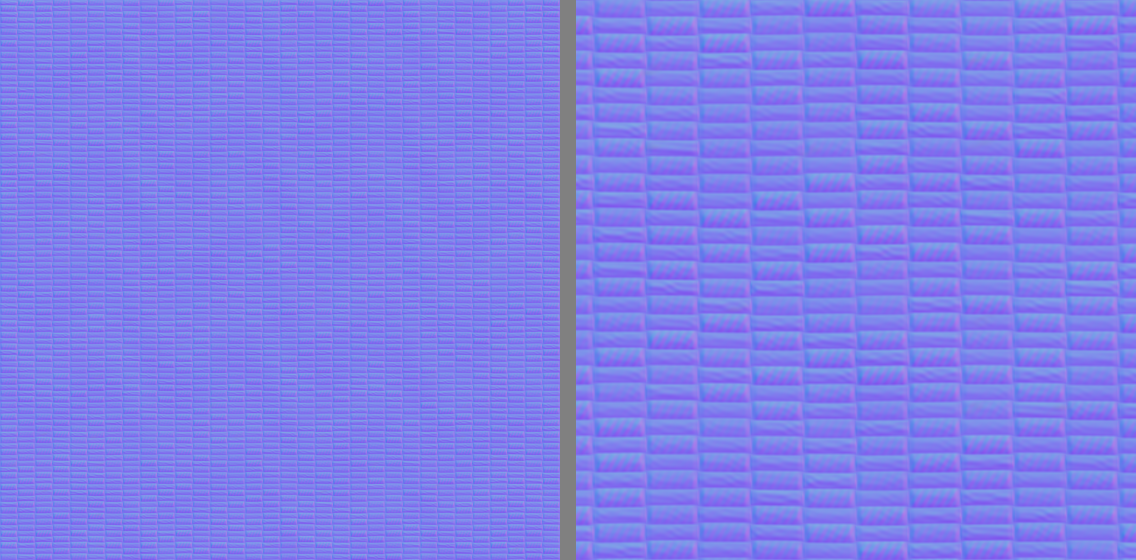
Left: the whole. Right: its middle third, enlarged.
This texture map is drawn by a Shadertoy shader. Its source:

```glsl
// Tangent-space normal map of a fine basket weave: 32 columns of 96 flat strands.
// A periodic height field of domed strands, twisted threads and wavy fibres is
// differentiated, encoded as colour and averaged over each pixel.

const float TAU = 6.2831853;
const float COLUMNS = 32.0;          // even, so the checker wraps
const float ROW_PAIRS = 48.0;        // one raised and one sunken strand each
const float ROWS = 2.0 * ROW_PAIRS;
const float RAISED_SHARE = 0.55;     // part of a pair taken by the raised strand
const float SEAM_WIDTH = 0.13;       // bevel, in columns
const float RAISED_END_DROP = 0.85;  // height lost at strand ends
const float SUNKEN_END_DROP = 0.45;
const float BASE_HEIGHT = 0.010;     // heights are in rows
const float RAISED_DOME = 0.076;
const float SUNKEN_DOME = 0.060;
const float TWIST_HEIGHT = 0.014;
const float TWISTS = 6.0;            // diagonal threads per raised strand
const float TWIST_SLANT = 1.1;
const float FIBRE_HEIGHT = 0.013;
const float SLOPE_STEP = 0.07;       // in rows
const float BROAD_TILT = 0.022;
const float FLECK_GRID = 20.0;
const float FLECK_CHANCE = 0.3;
const vec3 FLAT_COLOR = vec3(0.499, 0.498, 0.929);
const vec3 FLECK_COLOR = vec3(0.53, 0.50, 0.80);
const int SAMPLES = 3;               // per pixel side

float hash(vec2 p) {
    vec3 q = fract(vec3(p.xyx) * 0.1031);
    q += dot(q, q.yzx + 33.33);
    return fract((q.x + q.y) * q.z);
}

// Layered sines with whole frequencies, so they wrap at the canvas edges.
float fibres(vec2 uv) {
    float bend = 0.7 * sin(TAU * (23.0 * uv.x + 7.0 * uv.y))
               + 0.5 * sin(TAU * (41.0 * uv.x - 13.0 * uv.y));
    return 0.6 * sin(TAU * 151.0 * uv.y + 2.0 * bend)
         + 0.4 * sin(TAU * (37.0 * uv.x + 197.0 * uv.y) - 3.0 * bend);
}

float weaveHeight(vec2 uv) {
    // Slight drift of the strands
    uv.y += 0.0004 * sin(TAU * (5.0 * uv.x + 2.0 * uv.y));

    // Cell layout: neighbouring columns swap raised and sunken strands
    float across = uv.x * COLUMNS;
    float column = mod(floor(across), COLUMNS);
    float along = uv.y * ROW_PAIRS + 0.5 * mod(column, 2.0);
    float pair = mod(floor(along), ROW_PAIRS);
    float phase = fract(along);
    bool raised = phase < RAISED_SHARE;
    float x = fract(across);
    float y = raised ? phase / RAISED_SHARE
                     : (phase - RAISED_SHARE) / (1.0 - RAISED_SHARE);
    float wear = hash(vec2(column, pair + (raised ? 0.0 : 71.0)));

    // Strand profile: raised ends dip under the next column, sunken ones run on
    float seam = smoothstep(0.0, SEAM_WIDTH, min(x, 1.0 - x));
    float ends = 1.0 - (raised ? RAISED_END_DROP : SUNKEN_END_DROP) * (1.0 - seam);
    float dome = 4.0 * y * (1.0 - y);
    float height = BASE_HEIGHT
                 + dome * (raised ? RAISED_DOME : SUNKEN_DOME) * mix(0.8, 1.2, wear);

    // Twisted threads on raised strands, loose fibres mostly on sunken ones
    float twist = sin(TAU * (TWISTS * x - TWIST_SLANT * y + wear));
    float twistAmount = raised ? mix(0.35, 1.0, wear) : 0.1;
    float fibreAmount = raised ? 0.4 : mix(0.3, 1.2, wear);
    height += dome * TWIST_HEIGHT * twistAmount * twist;
    height += dome * FIBRE_HEIGHT * fibreAmount * fibres(uv);
    return ends * height;
}

// Downhill slope by central differences
vec2 weaveTilt(vec2 uv) {
    vec2 dx = vec2(SLOPE_STEP / ROWS, 0.0);
    vec2 dy = dx.yx;
    vec2 rise = vec2(weaveHeight(uv + dx) - weaveHeight(uv - dx),
                     weaveHeight(uv + dy) - weaveHeight(uv - dy));
    return -rise / (2.0 * SLOPE_STEP);
}

// Gentle unevenness of the whole cloth
vec2 broadTilt(vec2 uv) {
    float a = sin(TAU * (3.0 * uv.x + 5.0 * uv.y) + 2.0 * sin(TAU * 4.0 * uv.x));
    float b = sin(TAU * (7.0 * uv.x - 4.0 * uv.y) + 2.0 * sin(TAU * 6.0 * uv.y));
    return BROAD_TILT * vec2(0.3 * (a - b), 0.5 * (a + b));
}

// Sparse slanted scuffs, each kept inside its own grid cell
float flecks(vec2 uv) {
    vec2 grid = uv * FLECK_GRID;
    vec2 cell = mod(floor(grid), FLECK_GRID);
    vec2 centre = 0.35 + 0.3 * vec2(hash(cell + 17.0), hash(cell + 59.0));
    vec2 d = fract(grid) - centre;
    d = vec2(d.x + 0.4 * d.y, 3.0 * (d.y - 0.4 * d.x));
    float present = step(hash(cell + 131.0), FLECK_CHANCE);
    return present * (1.0 - smoothstep(0.03, 0.26, length(d)));
}

vec3 weaveColor(vec2 uv) {
    vec2 tilt = weaveTilt(uv) + broadTilt(uv);
    vec3 color = FLAT_COLOR + vec3(0.5 * tilt, -0.05 * tilt.y - 0.15 * dot(tilt, tilt));
    float scuff = flecks(uv) * (0.5 + 0.5 * fibres(uv));
    return mix(color, FLECK_COLOR, 0.4 * clamp(scuff, 0.0, 1.0));
}

void mainImage(out vec4 fragColor, in vec2 fragCoord) {
    vec3 total = vec3(0.0);
    for (int j = 0; j < SAMPLES; j++) {
        for (int i = 0; i < SAMPLES; i++) {
            vec2 offset = (vec2(i, j) + 0.5) / float(SAMPLES) - 0.5;
            total += weaveColor((fragCoord + offset) / iResolution.xy);
        }
    }
    fragColor = vec4(total / float(SAMPLES * SAMPLES), 1.0);
}
```
